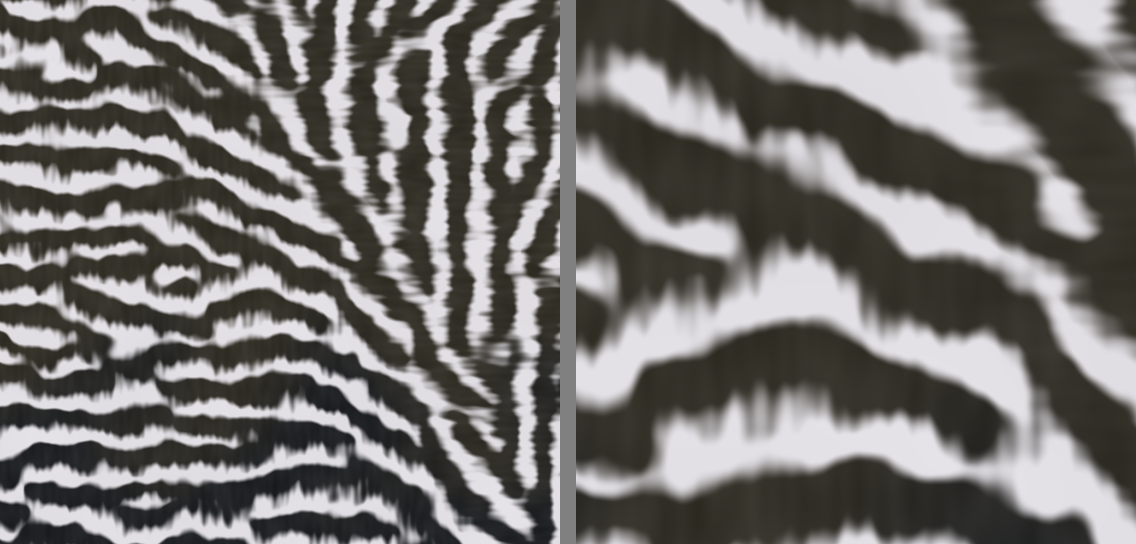
Left, the full canvas; right, a detail of the centre.
A WebGL 2 fragment shader for this pattern:

```glsl
#version 300 es
precision highp float;

uniform vec2 u_resolution;
out vec4 fragColor;

const float TAU = 6.2831853;
const vec3 INK_BROWN = vec3(0.205, 0.193, 0.162);
const vec3 INK_BLACK = vec3(0.125, 0.133, 0.145);
const vec3 CHALK = vec3(0.885, 0.875, 0.895);

vec3 hash3(vec2 cell) {
  vec3 q = fract(cell.xyx * vec3(0.1031, 0.1030, 0.0973));
  q += dot(q, q.yxz + 33.33);
  return fract((q.xxy + q.yzz) * q.zyx);
}

float cornerSlope(vec2 cell, vec2 offset) {
  float a = TAU * hash3(cell + 57.0).x;
  return dot(vec2(cos(a), sin(a)), offset);
}

// Gradient noise, roughly -0.7 to 0.7
float gradientNoise(vec2 p) {
  vec2 i = floor(p), f = p - i;
  vec2 u = f * f * f * (f * (f * 6.0 - 15.0) + 10.0);
  vec2 e = vec2(1.0, 0.0);
  float low = mix(cornerSlope(i, f), cornerSlope(i + e.xy, f - e.xy), u.x);
  float high = mix(cornerSlope(i + e.yx, f - e.yx), cornerSlope(i + e.xx, f - e.xx), u.x);
  return mix(low, high, u.y);
}

vec2 bendNoise(vec2 p, float frequency) {
  return vec2(gradientNoise(p * frequency), gradientNoise(p * frequency + 41.0));
}

// Ridge heading: level on the left, turning upright on the right
float flowAngle(vec2 p) {
  float turn = smoothstep(0.3, 1.15, p.x + 0.45 * (p.y - 0.5));
  return 0.15 * (0.35 - p.y) - 2.0 * turn;
}

// Sum of oriented wave packets; x is the ridge wave, y its quadrature
vec2 ridgeWave(vec2 p, float cellSize, float frequency) {
  vec2 home = floor(p / cellSize);
  vec2 sum = vec2(0.0);
  for (int j = -2; j <= 2; j++) {
    for (int i = -2; i <= 2; i++) {
      vec2 cell = home + vec2(i, j);
      vec3 rnd = hash3(cell + 211.0);
      vec2 center = (cell + rnd.xy) * cellSize;
      float angle = flowAngle(center) + 0.75 * (hash3(cell + 389.0).x - 0.5);
      vec2 along = vec2(cos(angle), sin(angle));
      vec2 d = p - center;
      vec2 local = vec2(dot(d, along), dot(d, vec2(-along.y, along.x)));
      vec2 spread = local / (cellSize * vec2(0.7, 0.45));
      float phase = TAU * (frequency * local.y + rnd.z);
      sum += exp(-0.5 * dot(spread, spread)) * vec2(cos(phase), sin(phase));
    }
  }
  return sum;
}

// Fine bristles: vertical where ridges lie flat, horizontal where they stand
float bristles(vec2 p, float fine, float coarse, float upright) {
  float standing = gradientNoise(p * vec2(fine, coarse));
  float lying = gradientNoise(p * vec2(coarse, fine) + 19.0);
  return mix(standing, lying, upright);
}

void main() {
  vec2 p = gl_FragCoord.xy / u_resolution.y;
  float upright = smoothstep(0.35, 0.85, abs(sin(flowAngle(p))));

  // Knobbly bends, then ridges that fade out where packets cancel
  vec2 bend = 0.013 * bendNoise(p, 11.0) + 0.012 * bendNoise(p + 5.0, 25.0);
  vec2 wave = ridgeWave(p + bend, 0.093, 13.8);
  wave /= 0.45 + length(wave);

  // One flank is frayed, the other stays clean; the middle is most broken
  float frayed = max(smoothstep(-0.25, 0.45, wave.y), 0.6 * upright);
  float broken = 0.35 + 0.4 * exp(-12.0 * dot(p - vec2(0.45, 0.75), p - vec2(0.45, 0.75)));
  float tufts = bristles(p, 34.0, 17.0, upright);
  float hairs = bristles(p + 3.0, 92.0, 22.0, upright);
  float height = wave.x + broken * gradientNoise(p * 15.0 + 29.0);
  height += mix(0.3, 0.85, frayed) * tufts + mix(0.1, 0.6, frayed) * hairs;

  // Steep clean edges, with a longer grey tail on the frayed flank
  float shadowEnd = mix(-0.1, -0.32, frayed);
  float lightEnd = mix(0.5, 0.72, frayed);
  float chalk = smoothstep(shadowEnd, lightEnd, height);

  // Brown ink cooling to black near the bottom, with faint mottling
  float mottle = gradientNoise(p * 4.0 + 7.0);
  float warmth = smoothstep(0.08, 0.42, p.y + 0.35 * mottle);
  vec3 ink = mix(INK_BLACK, INK_BROWN, warmth);
  ink += 0.04 * gradientNoise(p * 23.0) + 0.03 * hairs;
  vec3 paper = CHALK + 0.025 * gradientNoise(p * 6.0 + 71.0);

  fragColor = vec4(mix(ink, paper, chalk), 1.0);
}
```
